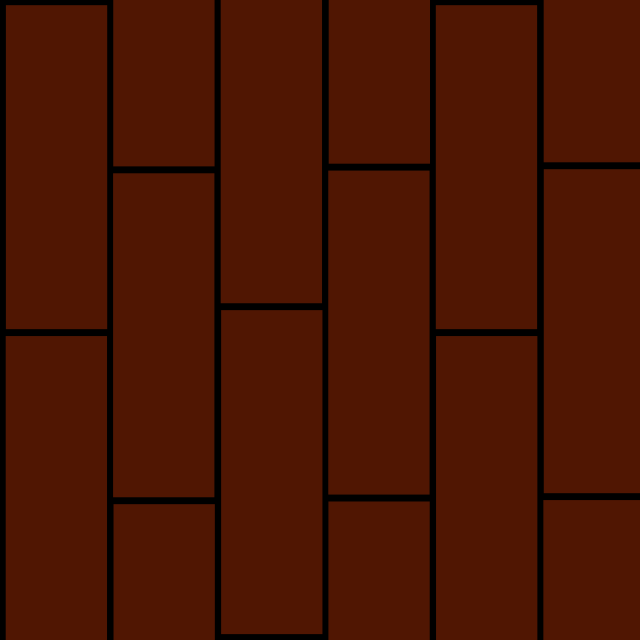
This pattern is drawn by a three.js fragment shader. Its source:

```glsl
// Upright dark brown planks parted by black joints, laid in staggered columns.
// Each column is a repeat of one box; every other column slides half a plank,
// and layered sines add a slight unevenness to the laying.

varying vec2 vUv;

const vec2 PITCH = vec2(0.1681, 0.517);     // plank plus joint
const vec2 JOINT = vec2(0.0098, 0.0108);    // joint widths
const vec2 ORIGIN = vec2(0.004, 0.4803);    // crossing of two joint centres
const vec3 WOOD = vec3(0.314, 0.086, 0.008);
const vec3 GAP = vec3(0.0);

// Height of the end joint in a column: half bond, small drift, one slipped column
float columnOffset(float column, float pitch) {
    float odd = mod(column, 2.0);
    float drift = -0.004 * odd * sin(1.1 * column);
    float slip = 0.0405 * (1.0 - step(0.5, abs(column - 2.0)));
    return odd * (0.5 * pitch - 0.0006) + drift + slip;
}

// Tiny sideways shift of a single plank
float plankShift(vec2 id) {
    return 0.0004 * sin(2.4 * id.x + 4.1 * id.y + 0.87);
}

// Smooth coverage of a centred box
float boxCoverage(vec2 p, vec2 halfSize, vec2 pixel) {
    vec2 inside = clamp((halfSize - abs(p)) / pixel + 0.5, 0.0, 1.0);
    return inside.x * inside.y;
}

void main() {
    vec2 pixel = max(fwidth(vUv), vec2(0.00001));

    // Find the plank and the position from its centre
    vec2 p = vUv - ORIGIN;
    float column = floor(p.x / PITCH.x);
    p.y -= columnOffset(column, PITCH.y);
    vec2 id = vec2(column, floor(p.y / PITCH.y));
    vec2 local = p - (id + 0.5) * PITCH;
    local.x -= plankShift(id);

    // Wood over black joints
    float plank = boxCoverage(local, 0.5 * (PITCH - JOINT), pixel);
    gl_FragColor = vec4(mix(GAP, WOOD, plank), 1.0);
}
```
